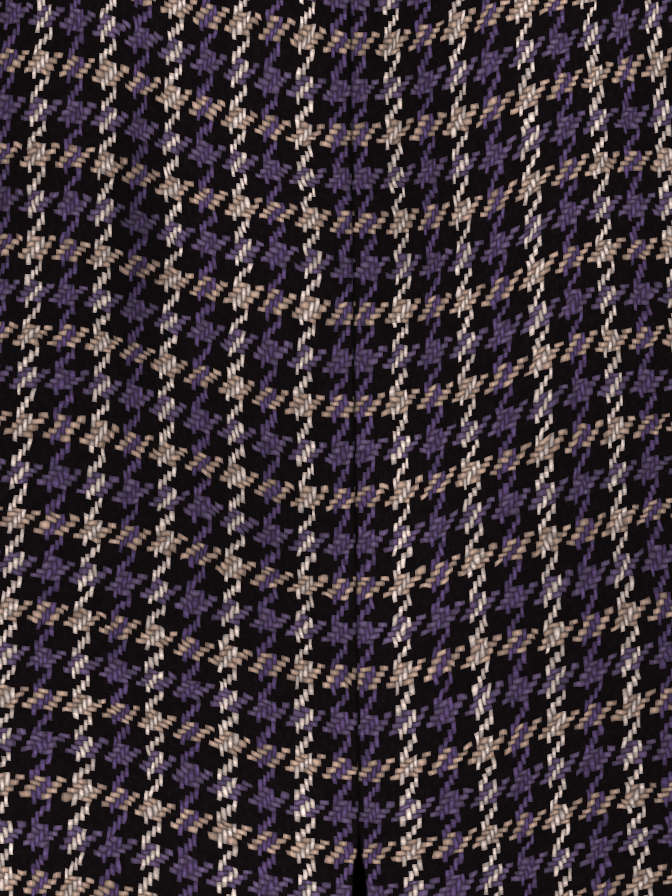
Reproduce this texture procedurally as a WebGL 1 fragment shader.

```glsl
precision highp float;

// Draped houndstooth check: a 2/2 twill of pale, black and purple threads.
// Canvas points are bent into thread coordinates that mirror at a centre
// seam and sag in the middle; each thread crossing is coloured and shaded.

uniform vec2 u_resolution;

const float PI = 3.14159265;
const float THREADS = 16.0;      // threads in one repeat, four per stripe
const vec3 BLACK = vec3(0.075, 0.058, 0.066);
const vec3 PALE_WARP = vec3(0.90, 0.82, 0.78);
const vec3 BEIGE_WEFT = vec3(0.74, 0.62, 0.55);
const vec3 PURPLE_WARP = vec3(0.37, 0.29, 0.46);
const vec3 PURPLE_WEFT = vec3(0.40, 0.33, 0.46);

float hash(vec2 p) {
  vec3 q = fract(vec3(p.xyx) * 0.1031);
  q += dot(q, q.yzx + 33.33);
  return fract((q.x + q.y) * q.z);
}

float noise(vec2 p) {
  vec2 cell = floor(p);
  vec2 f = fract(p);
  f = f * f * (3.0 - 2.0 * f);
  float low = mix(hash(cell), hash(cell + vec2(1.0, 0.0)), f.x);
  float high = mix(hash(cell + vec2(0.0, 1.0)), hash(cell + 1.0), f.x);
  return mix(low, high, f.y);
}

// Stripe order: light, black, purple, black
vec3 stripeColor(float thread, vec3 light, vec3 purple) {
  float stripe = floor(mod(thread, THREADS) / 4.0);
  if (stripe < 0.5) return light;
  if (stripe > 1.5 && stripe < 2.5) return purple;
  return BLACK;
}

// Signed distance from the seam, which drifts slightly down the cloth
float seamOffset(vec2 uv) {
  return uv.x - 0.521 - 0.014 * (1.0 - uv.y);
}

// Canvas position to thread coordinates: columns flare, rows sag
vec2 drape(vec2 uv, float offset, float side) {
  float drop = 1.0 - uv.y;
  float first = 0.0625 + 0.0174 * drop;
  float pitch = 0.097 + 0.0174 * drop;
  float column = side * (abs(offset) - first) / pitch;
  float sag = 0.091 * exp(-pow(offset / 0.33, 2.0));
  float row = (uv.y + sag - 0.538) / 0.101;
  vec2 wave = vec2(noise(uv * 7.0), noise(uv * 7.0 + 40.0)) - 0.5;
  return THREADS * (vec2(column, row) + 0.16 * wave);
}

// Rounded yarn: dark at its sides and where it dives under
float yarnShade(float across, float along) {
  float side = 2.0 * across - 1.0;
  return mix(0.50, 1.0, 1.0 - side * side) * mix(0.65, 1.0, sin(PI * along));
}

vec3 weave(vec2 threads, float side) {
  vec2 jitter = vec2(noise(threads * 0.45 + 90.0), noise(threads * 0.45 + 170.0));
  threads += 0.8 * (jitter - 0.5);
  vec2 id = floor(threads);
  vec2 f = threads - id;
  float twill = mod(id.x - id.y, 4.0);
  bool warpOnTop = twill < 1.5;

  vec3 warp = stripeColor(side * (id.x + 0.5) + 2.0, PALE_WARP, PURPLE_WARP);
  vec3 weft = stripeColor(id.y + 2.5, BEIGE_WEFT, PURPLE_WEFT);
  vec3 color = warpOnTop ? warp : weft;
  float across = warpOnTop ? f.x : f.y;
  float along = warpOnTop ? 0.5 * (twill + 1.0 - f.y) : 0.5 * (twill - 2.0 + f.x);

  // Uneven yarn brightness and fine fuzz
  float yarn = 0.82 + 0.32 * hash(id + 200.0);
  float fuzz = 0.90 + 0.20 * noise(threads * 3.0 + 300.0);
  return mix(BLACK * 0.8, color * yarn * fuzz, yarnShade(across, along));
}

// Soft folds, a dark seam and the slit at its foot
float foldShade(vec2 uv, float offset) {
  float folds = 0.91 + 0.18 * noise(uv * vec2(5.0, 2.5) + 12.0);
  vec2 tuck = (uv - vec2(0.20, 0.73)) / vec2(0.045, 0.16);
  float shadow = 1.0 - 0.25 * exp(-dot(tuck, tuck));
  float seam = 1.0 - 0.45 * exp(-pow(offset / 0.003, 2.0));
  float halfSlit = 0.012 * smoothstep(0.08, 0.0, uv.y);
  float slit = smoothstep(halfSlit - 0.003, halfSlit + 0.003, abs(offset));
  return folds * shadow * seam * mix(1.0, slit, smoothstep(0.08, 0.06, uv.y));
}

vec3 cloth(vec2 uv) {
  float offset = seamOffset(uv);
  float side = offset < 0.0 ? -1.0 : 1.0;
  return weave(drape(uv, offset, side), side) * foldShade(uv, offset);
}

void main() {
  // Average a 3 by 3 grid of samples to smooth the thread edges
  vec3 total = vec3(0.0);
  for (int y = 0; y < 3; y++) {
    for (int x = 0; x < 3; x++) {
      vec2 shift = (vec2(float(x), float(y)) - 1.0) / 3.0;
      total += cloth((gl_FragCoord.xy + shift) / u_resolution);
    }
  }
  gl_FragColor = vec4(total / 9.0, 1.0);
}
```
